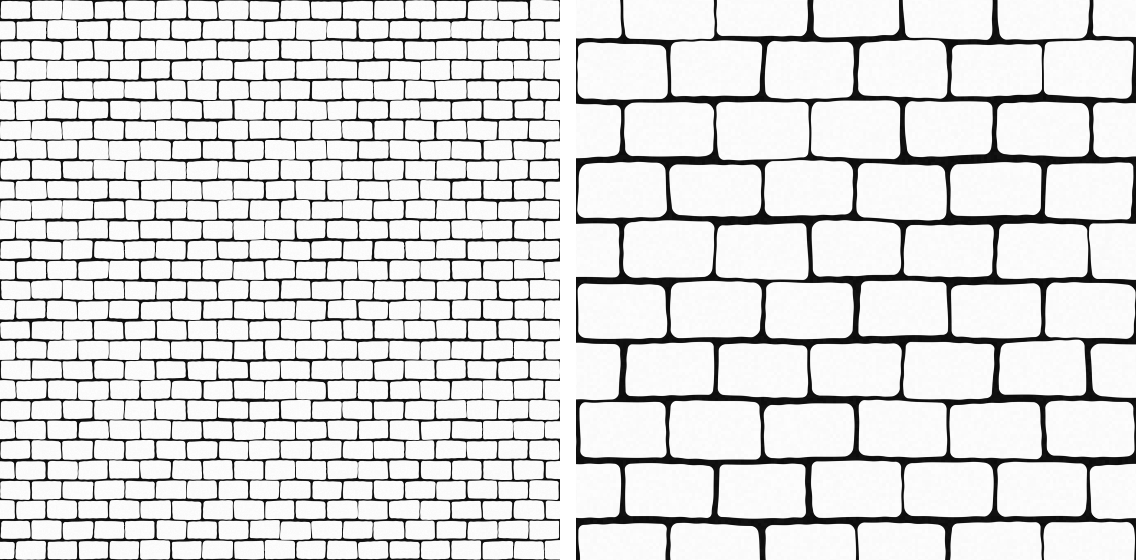
Left, the full canvas; right, a detail of the centre.
This pattern is drawn by a WebGL 2 fragment shader. Its source:

```glsl
#version 300 es
precision highp float;
// Hand-inked white brick wall in running bond, with uneven black joints.

#define COLUMNS 18.0
#define ROWS 28.0
#define BED_INSET 0.043      // half of a horizontal joint, in row heights
#define HEAD_INSET 0.032     // half of a vertical joint
#define INSET_SPREAD 0.060   // variation of joint width between bricks
#define TILT 0.020           // slant of brick sides
#define BOW 0.012            // narrowing of bricks towards their corners
#define CORNER_RADIUS 0.11
#define WOBBLE 0.014         // wander of the drawn lines
#define SOFTNESS 0.65        // edge half-width, in output samples
#define PAPER vec3(0.985)
#define INK vec3(0.06)

uniform vec2 u_resolution;
out vec4 fragColor;

// Four random values in 0..1 for a cell
vec4 hash4(vec2 cell) {
    vec4 p = fract(cell.xyxy * vec4(0.1031, 0.1030, 0.0973, 0.1099));
    p += dot(p, p.wzxy + 33.33);
    return fract((p.xxyz + p.yzzw) * p.zywx);
}

// Slow wander plus fine pen roughness
vec2 penWobble(vec2 p) {
    vec2 slow = sin(p.yx * vec2(2.7, 2.1) + 1.7 * sin(p * 1.3));
    vec2 fine = sin(p.yx * 13.0 + 2.0 * sin(p * 7.1 + p.yx * 3.7));
    return WOBBLE * (slow + 0.35 * fine);
}

// Distance inside one brick; p is measured from its lower left corner
float brickDistance(vec2 p, vec2 size, vec2 id) {
    vec4 width = hash4(id + 17.0) - 0.5;
    vec4 slant = (hash4(id + 91.0) - 0.5) * 2.0 * TILT;
    vec2 s = p / size * 2.0 - 1.0;
    vec2 inset = vec2(HEAD_INSET, BED_INSET) + BOW * s.yx * s.yx;
    vec2 spread = INSET_SPREAD * vec2(0.85, 1.0);

    // Distances to the left and lower sides, then the right and upper ones
    vec2 lower = p - inset - spread * width.xy - slant.xy * s.yx;
    vec2 upper = size - p - inset - spread * width.zw - slant.zw * s.yx;
    vec2 side = min(lower, upper);
    float radius = CORNER_RADIUS * (0.7 + 0.6 * hash4(id + 53.0).x);
    return radius - length(max(radius - side, 0.0));
}

void main() {
    vec2 uv = gl_FragCoord.xy / u_resolution;
    vec2 size = vec2(ROWS / COLUMNS, 1.0);
    vec2 p = uv * ROWS;
    p += penWobble(p);

    // Running bond: every other course moves by half a brick
    float row = floor(p.y);
    float shift = 0.5 * mod(row + 1.0, 2.0);
    float column = p.x / size.x + shift;
    vec2 id = vec2(floor(column), row);
    vec2 local = vec2(fract(column) * size.x, fract(p.y));

    float d = brickDistance(local, size, id);
    float edge = SOFTNESS * ROWS / min(u_resolution.x, u_resolution.y);
    float brick = smoothstep(-edge, edge, d);

    // Faint grain in paper and ink
    float grain = hash4(floor(uv * 512.0)).y - 0.5;
    vec3 color = mix(INK + 0.03 * grain, PAPER + 0.014 * grain, brick);
    fragColor = vec4(color, 1.0);
}
```
